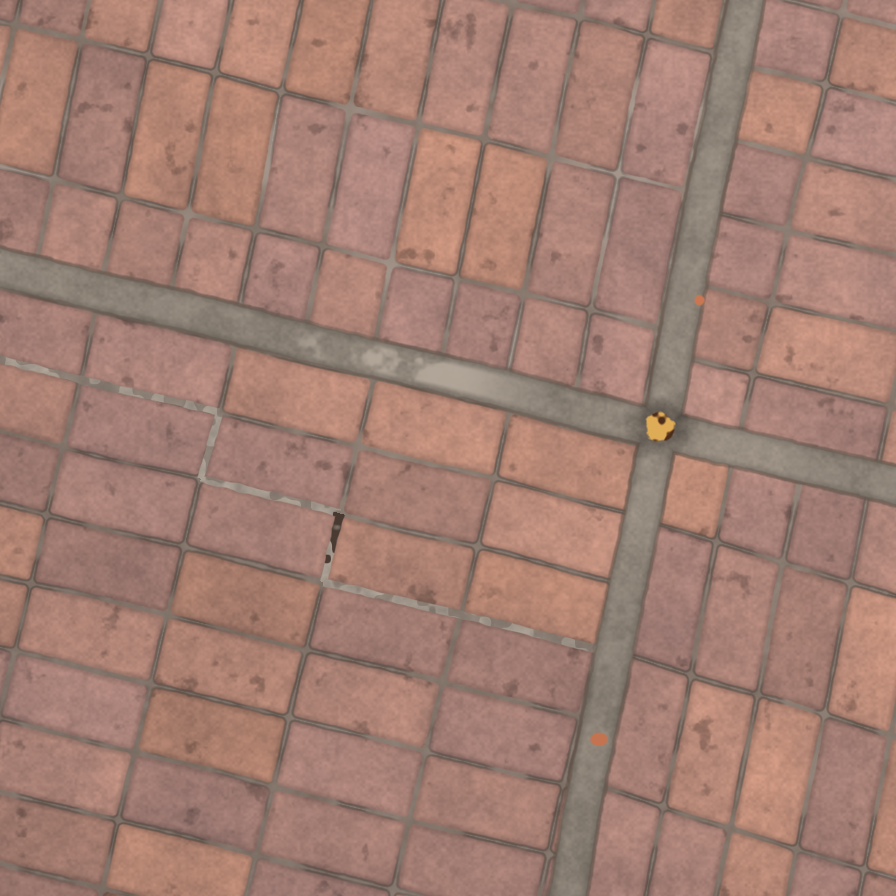
Give the GLSL for this texture, as a three.js fragment shader.

```glsl
varying vec2 vUv;

float hash(vec2 p) {
  return fract(sin(dot(p, vec2(127.1, 311.7))) * 43758.5453);
}

float noise(vec2 p) {
  vec2 i = floor(p), f = fract(p);
  f = f * f * (3.0 - 2.0 * f);
  return mix(mix(hash(i), hash(i + vec2(1.0, 0.0)), f.x),
             mix(hash(i + vec2(0.0, 1.0)), hash(i + 1.0), f.x), f.y);
}

float fbm(vec2 p) {
  float sum = 0.0, amp = 0.5;
  for (int i = 0; i < 4; i++) {
    sum += amp * noise(p);
    p = p * 2.03 + 17.3;
    amp *= 0.5;
  }
  return sum / 0.9375;
}

float roundBox(vec2 p, vec2 halfSize, float r) {
  vec2 q = abs(p) - halfSize + r;
  return length(max(q, 0.0)) + min(max(q.x, q.y), 0.0) - r;
}

void main() {
  // Skewed paving axes centred on the crossing of the concrete strips
  vec2 q = vUv - vec2(0.736, 0.522);
  vec2 s = vec2(q.x - 0.2 * q.y, q.y + 0.245 * q.x) / 1.049;
  s += 0.004 * (vec2(noise(vUv * 9.0), noise(vUv * 9.0 + 40.0)) - 0.5);

  // Brick size, joint origin and slant of each quadrant
  bool left = s.x < 0.0, low = s.y < 0.0;
  vec2 size, origin, t = s;
  if (left && low) {
    size = vec2(0.1537, 0.0768);
    origin = vec2(-0.1615, -0.0208);
    t.x -= 0.042 * s.y;
  } else if (low) {
    size = vec2(0.0755, 0.1484);
    origin = vec2(0.0091, -0.1003);
    t.y += 0.06 * s.x;
  } else if (left) {
    size = vec2(0.0751, 0.1543);
    origin = vec2(-0.0219, 0.1068);
  } else {
    size = vec2(0.1537, 0.0811);
    origin = vec2(0.0859, 0.0833);
    t.x -= 0.04 * s.y;
  }
  vec2 g = (t - origin) / size;
  vec2 id = floor(g) + vec2(left ? 31.0 : 73.0, low ? 19.0 : 57.0);
  vec2 local = (fract(g) - 0.5) * size;

  float cloud = fbm(vUv * 14.0);
  float rough = fbm(vUv * 75.0 + 8.0);
  float grain = noise(vUv * 330.0) + noise(vUv * 210.0 + 5.0) - 1.0;

  // Brick tones with stains and pits
  vec3 pink = vec3(0.645, 0.502, 0.48);
  vec3 orange = vec3(0.72, 0.53, 0.455);
  float tone = hash(id);
  vec3 brick = mix(pink, orange, 0.85 * tone * tone + 0.35 * cloud);
  brick *= 0.96 + 0.09 * hash(id + 7.7);
  brick *= 1.0 + 0.17 * (cloud - 0.5) + 0.14 * (rough - 0.5) + 0.07 * grain;
  brick *= 1.0 - 0.22 * smoothstep(0.68, 0.85, fbm(vUv * 42.0 + 90.0));

  // Mortar joints, paler in worn stretches
  vec3 mortar = mix(vec3(0.47, 0.41, 0.37), vec3(0.57, 0.51, 0.47), rough);
  float pale = smoothstep(0.5, 0.75, fbm(vUv * 7.0 + 30.0));
  mortar = mix(mortar, vec3(0.67, 0.61, 0.57), pale * (left && !low ? 0.8 : 0.3));
  vec2 shift = 0.0012 * (vec2(hash(id + 2.0), hash(id + 4.0)) - 0.5);
  float edge = roundBox(local + shift, size * 0.5 - 0.0028, 0.005);
  edge += 0.0022 * (rough - 0.5);
  brick *= 1.0 - 0.13 * smoothstep(-0.007, 0.0, edge);
  vec3 color = mix(brick, mortar, smoothstep(-0.001, 0.0013, edge));
  float shade = smoothstep(0.0025, 0.0, abs(edge - 0.0008));
  color *= 1.0 - 0.22 * shade * smoothstep(0.35, 0.65, noise(vUv * 28.0));

  // Stepped, opened joint through the lower left bricks
  if (left && low) {
    float row = floor(g.y);
    float tread = abs(g.y + clamp(floor(g.x) + 4.0, 1.0, 3.0)) * size.y;
    float riser = abs(g.x + 4.0 + row) * size.x;
    if (row < -3.5 || row > -1.5) riser = 1.0;
    float crack = min(tread, riser) + 0.003 * (rough - 0.5);
    vec3 filler = mix(vec3(0.56, 0.52, 0.48), vec3(0.74, 0.69, 0.64), rough);
    float hole = smoothstep(0.5, 0.62, noise(vUv * 85.0));
    hole *= row < -2.5 && riser < 0.01 ? 0.9 : 0.25;
    filler = mix(filler, vec3(0.25, 0.19, 0.16), hole);
    color = mix(color, filler, smoothstep(0.0052, 0.0032, crack));
  }

  // Concrete strips with dark edges and pale scuffs
  float strip = min(abs(s.x) - 0.0195, abs(s.y) - 0.0205);
  strip += 0.003 * (rough - 0.5);
  vec3 concrete = vec3(0.55, 0.51, 0.465) * (0.84 + 0.2 * cloud + 0.12 * rough + 0.07 * grain);
  float scuff = smoothstep(0.46, 0.6, fbm(vUv * 26.0 + 3.0));
  float worn = smoothstep(0.17, 0.06, abs(s.x + 0.29)) * smoothstep(0.018, 0.01, abs(s.y));
  concrete = mix(concrete, vec3(0.71, 0.66, 0.61), scuff * (0.75 * worn + 0.16));
  concrete *= 1.0 - 0.13 * smoothstep(-0.009, 0.0, strip);
  color = mix(color, concrete, smoothstep(0.0015, -0.001, strip));
  float seam = smoothstep(0.0035, 0.0005, abs(strip - 0.001));
  color = mix(color, vec3(0.39, 0.335, 0.295), seam * (0.35 + 0.5 * noise(vUv * 22.0)));

  // Damp hollow and dry leaf at the crossing
  float r = length(q);
  color *= 1.0 - 0.32 * smoothstep(0.045, 0.012, r + 0.02 * (rough - 0.5));
  vec3 leaf = mix(vec3(0.3, 0.17, 0.1), vec3(0.87, 0.67, 0.34),
                  smoothstep(0.3, 0.6, noise(vUv * 130.0)));
  color = mix(color, leaf, smoothstep(0.018, 0.015, r + 0.01 * (rough - 0.5)));

  // Loose brick chips on the upright strip
  float chip = length((vUv - vec2(0.669, 0.175)) * vec2(0.8, 1.2));
  chip = min(chip, length(vUv - vec2(0.781, 0.665)) + 0.003);
  color = mix(color, vec3(0.78, 0.46, 0.32), smoothstep(0.01, 0.007, chip + 0.006 * (rough - 0.5)));

  color *= 0.99 + 0.05 * (vUv.x + vUv.y - 1.0);
  gl_FragColor = vec4(color, 1.0);
}
```
